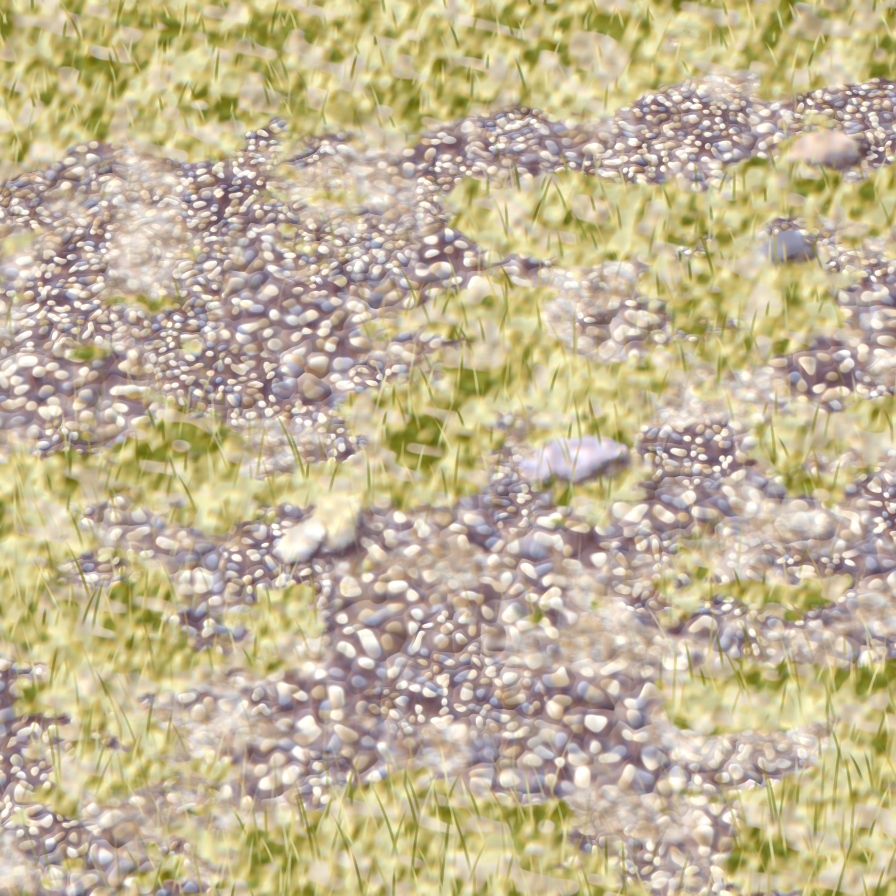
Reproduce this texture procedurally as a three.js fragment shader.

```glsl
varying vec2 vUv;

const vec3 CREAM = vec3(0.96, 0.93, 0.87);
const vec3 TAN = vec3(0.76, 0.67, 0.56);
const vec3 SLATE = vec3(0.67, 0.66, 0.71);
const vec3 MAUVE = vec3(0.50, 0.40, 0.43);
const vec3 STRAW = vec3(0.79, 0.73, 0.45);
const vec3 PALE_GRASS = vec3(0.88, 0.86, 0.66);
const vec3 OLIVE = vec3(0.51, 0.51, 0.17);
const vec3 MIDTONE = vec3(0.79, 0.75, 0.60);

vec2 hash22(vec2 p) {
  vec3 q = fract(p.xyx * vec3(0.1031, 0.1030, 0.0973));
  q += dot(q, q.yzx + 33.33);
  return fract((q.xx + q.yz) * q.zy);
}

float noise(vec2 p) {
  vec2 i = floor(p), f = fract(p);
  f = f * f * (3.0 - 2.0 * f);
  vec2 e = vec2(0.0, 1.0);
  return mix(mix(hash22(i).x, hash22(i + e.yx).x, f.x),
             mix(hash22(i + e).x, hash22(i + e.yy).x, f.x), f.y);
}

float fbm(vec2 p) {
  float sum = 0.0, amp = 0.533;
  for (int i = 0; i < 4; i++) {
    sum += amp * noise(p);
    p = mat2(1.6, 1.2, -1.2, 1.6) * p + 7.3;
    amp *= 0.5;
  }
  return sum;
}

float blob(vec2 p, vec2 center, vec2 radius) {
  vec2 d = (p - center) / radius;
  return exp(-dot(d, d));
}

// Share of grass over gravel: rising bands, tufts and random patches
float grassCover(vec2 p) {
  vec2 q = vec2(p.x, p.y - 0.12 * p.x);
  float cover = 0.1 + 0.8 * fbm(q * vec2(9.0, 17.0) + 3.0);
  cover += 0.34 * smoothstep(0.79, 0.85, q.y);
  cover += 0.30 * blob(q, vec2(0.72, 0.685), vec2(0.30, 0.04));
  cover += 0.38 * blob(p, vec2(0.50, 0.49), vec2(0.10, 0.10));
  cover += 0.30 * blob(p, vec2(0.64, 0.58), vec2(0.09, 0.04));
  cover += 0.45 * blob(p, vec2(0.45, 0.03), vec2(0.22, 0.08));
  cover += 0.35 * blob(p, vec2(0.95, 0.03), vec2(0.14, 0.11));
  cover += 0.22 * blob(p, vec2(0.08, 0.30), vec2(0.12, 0.13));
  cover += 0.25 * blob(p, vec2(0.82, 0.22), vec2(0.09, 0.05));
  cover -= 0.20 * blob(q, vec2(0.18, 0.68), vec2(0.36, 0.11));
  cover -= 0.20 * blob(q, vec2(0.75, 0.765), vec2(0.34, 0.025));
  cover -= 0.16 * blob(p, vec2(0.52, 0.24), vec2(0.32, 0.09));
  return smoothstep(0.36, 0.76, cover);
}

// Soft stones: colours of nearby cells blend, gaps between them darken
vec3 gravel(vec2 p, float density) {
  vec2 q = p * density, cell = floor(q);
  vec3 sum = vec3(0.0);
  float total = 0.0, closeness = 0.0;
  for (int j = -1; j <= 1; j++) for (int i = -1; i <= 1; i++) {
    vec2 c = cell + vec2(i, j), rnd = hash22(c + 57.0);
    vec2 d = q - c - hash22(c);
    float w = exp(-9.0 * dot(d, d));
    vec3 face = mix(TAN, CREAM, smoothstep(0.05, 0.6, rnd.x));
    face = mix(face, SLATE, smoothstep(0.68, 0.85, rnd.y));
    face += 0.38 * dot(d, vec2(-0.5, 0.8));
    sum += face * w * w;
    total += w * w;
    closeness += w;
  }
  float gap = 1.0 - smoothstep(0.1, 0.55, closeness);
  return mix(sum / total, MAUVE, gap * mix(0.35, 1.0, noise(q * 0.5 + 11.0)));
}

// Dry turf: broad green patches under fine leaning flecks
vec3 turf(vec2 p) {
  vec2 lean = vec2(p.x - 0.4 * p.y, p.y + 0.25 * p.x);
  float tone = 0.45 * fbm(p * vec2(13.0, 24.0)) + 0.32 * noise(lean * vec2(75.0, 60.0)) + 0.23 * noise(lean * vec2(130.0, 70.0) + 9.0);
  vec3 color = mix(OLIVE, STRAW, smoothstep(0.29, 0.50, tone));
  color = mix(color, PALE_GRASS, smoothstep(0.47, 0.62, tone));
  return mix(color, mix(TAN, CREAM, tone), 0.8 * smoothstep(0.55, 0.75, noise(lean * vec2(38.0, 65.0) + 23.0)));
}

// Curved tapering blades, drawn from back to front
vec3 addBlades(vec3 color, vec2 p, vec2 grid, float seed) {
  vec2 cell = floor(p * grid);
  for (int j = 0; j < 3; j++) for (int i = -2; i <= 2; i++) {
    vec2 id = cell + vec2(i, -j);
    vec2 root = (id + hash22(id + seed)) / grid;
    vec2 look = hash22(id + seed + 31.0);
    float len = mix(0.7, 1.9, look.x) / grid.y * mix(1.0, 0.45, root.y);
    float t = (p.y - root.y) / len;
    float offset = abs(p.x - root.x - (look.y - 0.55) * 0.9 * len * t * (0.5 + 0.5 * t));
    float alpha = 1.0 - smoothstep(0.0004, mix(0.0034, 0.0020, t), offset);
    alpha *= smoothstep(0.0, 0.3, t) * (1.0 - smoothstep(0.6, 1.0, t));
    if (alpha > 0.01) {
      float dry = fract(look.x * 7.0 + look.y);
      vec3 tint = mix(mix(OLIVE, STRAW, smoothstep(0.1, 0.45, dry)), PALE_GRASS, smoothstep(0.4, 0.8, dry));
      color = mix(color, tint, 0.7 * alpha * mix(0.12, 1.0, grassCover(root)));
    }
  }
  return color;
}

// Large weathered stone with a soft outline and a cast shadow
vec3 addBoulder(vec3 color, vec2 p, vec2 center, vec2 size, vec3 tint) {
  vec2 d = (p - center) / size;
  d.y -= 0.25 * d.x;
  float bump = 0.9 * (fbm(p * 42.0) - 0.5);
  float shadow = 1.0 - smoothstep(0.6, 1.15, length(d - vec2(0.3, -0.35)) + bump);
  float body = 1.0 - smoothstep(0.72, 1.08, length(d) + bump);
  vec3 face = mix(tint, SLATE * 0.85, 0.8 * smoothstep(0.1, 1.0, 0.5 * d.x - d.y + bump));
  return mix(mix(color, MAUVE * 0.85, 0.8 * shadow), face, body);
}

void main() {
  vec2 p = vUv;
  vec2 ground = vec2(p.x - 0.5, p.y * 1.1) / (1.0 - 0.3 * p.y);
  ground += 0.012 * vec2(noise(p * 55.0), noise(p * 55.0 + 19.0));
  vec3 stones = mix(gravel(ground, 44.0), gravel(ground + 5.0, 68.0), smoothstep(0.4, 0.6, noise(p * 14.0)));
  vec3 soil = mix(TAN, CREAM, smoothstep(0.3, 0.65, fbm(p * vec2(40.0, 60.0))));
  stones = mix(stones, soil, 0.7 * smoothstep(0.46, 0.66, fbm(p * vec2(12.0, 22.0) + 40.0)));
  float speckle = 0.9 * (fbm(p * vec2(42.0, 55.0) + 70.0) - 0.5);
  float cover = grassCover(p);
  vec3 color = mix(stones, turf(p), 0.95 * smoothstep(0.3, 0.7, cover + speckle));

  color = addBoulder(color, p, vec2(0.635, 0.487), vec2(0.060, 0.025), vec3(0.90, 0.86, 0.91));
  color = addBoulder(color, p, vec2(0.380, 0.420), vec2(0.033, 0.034), vec3(0.97, 0.92, 0.77));
  color = addBoulder(color, p, vec2(0.332, 0.395), vec2(0.030, 0.025), CREAM);
  color = addBoulder(color, p, vec2(0.920, 0.837), vec2(0.038, 0.022), vec3(0.90, 0.81, 0.74));
  color = addBoulder(color, p, vec2(0.875, 0.725), vec2(0.032, 0.018), SLATE);

  color = addBlades(color, p, vec2(38.0, 17.0), 3.0);
  color = addBlades(color, p, vec2(55.0, 26.0), 91.0);

  // Fine grain with faint colour fringes
  vec2 g = p * vec2(95.0, 105.0);
  vec3 grain = vec3(noise(g), noise(g + 0.15), noise(g + 0.3)) - 0.5;
  color = MIDTONE + 1.1 * (color - MIDTONE) + 0.22 * grain;
  gl_FragColor = vec4(clamp(color, 0.0, 1.0), 1.0);
}
```
